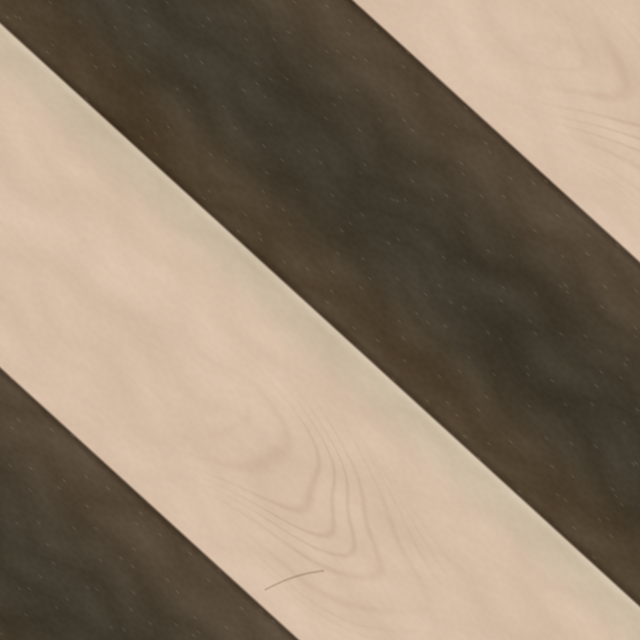
This texture is drawn by a Shadertoy shader. Its source:

```glsl
// Wide diagonal planks of pale and dark wood, alternating down the canvas.
// A frame along and across the boards drives a triangle-wave distance for the
// edges; layered sines give the grain and cellular noise the soft mottling.

const float SLOPE = 0.912;        // fall of the board edges
const float BOARD_WIDTH = 0.3976; // measured at right angles to the edges
const float FIRST_EDGE = 0.036;   // drop of the central edge at the left side

vec2 hash2(vec2 p) {
    p = vec2(dot(p, vec2(127.1, 311.7)), dot(p, vec2(269.5, 183.3)));
    return fract(sin(p) * 43758.55);
}

// Distance to the nearest scattered point
float cellular(vec2 p) {
    vec2 cell = floor(p), f = fract(p);
    float nearest = 2.0;
    for (int y = -1; y <= 1; y++)
    for (int x = -1; x <= 1; x++) {
        vec2 offset = vec2(x, y);
        nearest = min(nearest, length(offset + hash2(cell + offset) - f));
    }
    return nearest;
}

// Wavering streaks running along q.x, roughly -1 to 1
float grain(vec2 q, float seed) {
    float sum = 0.0, amp = 0.4, freq = 17.0;
    for (int i = 0; i < 6; i++) {
        float phase = seed * 2.7 + float(i) * 1.9;
        float bend = 1.5 * sin(q.x * freq * 0.17 + phase);
        sum += amp * sin(q.y * freq + bend + phase);
        freq *= 1.87;
        amp *= 0.72;
    }
    return sum;
}

// Fine nested arches where growth rings meet the surface
float archedRings(vec2 q, float t, float seed) {
    float bow = t - 0.57 + 0.04 * sin(q.x * 13.0 + seed);
    float rings = q.x + 3.2 * bow * bow + 0.012 * sin(q.y * 60.0 + q.x * 9.0);
    float line = pow(0.5 + 0.5 * sin(rings * 105.0 + 2.0 * sin(rings * 23.0)), 5.0);
    float patchMask = smoothstep(0.3, 0.0, abs(q.x - 0.24)) * smoothstep(0.38, 0.1, abs(bow));
    return line * patchMask;
}

float segmentDistance(vec2 p, vec2 a, vec2 b) {
    vec2 ab = b - a;
    return length(p - a - ab * clamp(dot(p - a, ab) / dot(ab, ab), 0.0, 1.0));
}

// t runs from 0 at the upper right edge to 1 at the lower left edge
vec3 paleWood(vec2 q, float t, float seed, float mottle, float speck) {
    const vec3 cream = vec3(0.842, 0.743, 0.655);
    const vec3 greyEdge = vec3(0.785, 0.720, 0.625);
    const vec3 rim = vec3(0.865, 0.800, 0.715);
    vec3 col = mix(greyEdge, cream, smoothstep(0.02, 0.24, t));
    col = mix(col, rim, 0.6 * smoothstep(0.035, 0.0, t));
    col += 0.014 * grain(q, seed) * vec3(1.0, 1.05, 1.1);
    col += 0.035 * (0.5 - mottle) + 0.016 * (speck - 0.5);
    return col - 0.045 * archedRings(q, t, seed) * vec3(0.9, 1.0, 1.1);
}

vec3 darkWood(vec2 q, float t, float seed, float mottle, float speck) {
    const vec3 heart = vec3(0.248, 0.224, 0.174);
    const vec3 brown = vec3(0.318, 0.255, 0.182);
    const vec3 worn = vec3(0.335, 0.280, 0.218);
    const vec3 shadow = vec3(0.225, 0.180, 0.130);
    vec3 col = mix(worn, heart, smoothstep(0.04, 0.46, t));
    col = mix(col, brown, 0.85 * smoothstep(0.64, 0.93, t));
    col = mix(col, shadow, 0.7 * smoothstep(0.035, 0.0, min(t, 1.0 - t)));
    col += 0.015 * grain(q * vec2(1.0, 0.9), seed + 4.0);
    return col + 0.055 * (0.5 - mottle) + 0.022 * (speck - 0.5);
}

void mainImage(out vec4 fragColor, in vec2 fragCoord) {
    vec2 uv = fragCoord / iResolution.xy;

    // Board frame: x along the edges, y across them
    vec2 along = normalize(vec2(1.0, -SLOPE));
    vec2 across = vec2(along.y, -along.x);
    vec2 q = vec2(dot(uv, along), dot(uv - vec2(0.0, 1.0 - FIRST_EDGE), across));
    float s = q.y / BOARD_WIDTH;

    // Position within, and number of, the nearest board of each kind
    float paleT = clamp(mod(s + 0.5, 2.0) - 0.5, 0.0, 1.0);
    float darkT = clamp(mod(s + 1.5, 2.0) - 0.5, 0.0, 1.0);
    float paleId = floor((s + 0.5) * 0.5);
    float darkId = floor((s + 1.5) * 0.5);

    // Surface variation shared by both woods
    float mottle = cellular(q * vec2(7.0, 19.0) + 0.3 * sin(q.yx * 31.0));
    float speck = cellular(q * vec2(75.0, 130.0));
    vec3 pale = paleWood(q, paleT, paleId, mottle, speck);
    vec3 dark = darkWood(q, darkT, darkId + 2.0, mottle, speck);

    // Pale flecks on the dark boards, one hairline scratch on the pale one
    float fleck = smoothstep(0.09, 0.02, cellular(q * vec2(14.0, 38.0) + 5.0));
    dark += 0.05 * fleck;
    vec2 bent = uv - vec2(0.0, 0.006 * sin((uv.x - 0.41) * 31.0));
    float scratch = segmentDistance(bent, vec2(0.415, 0.078), vec2(0.505, 0.107));
    pale -= 0.11 * smoothstep(0.0032, 0.0004, scratch);

    // Soft join between the boards
    float edge = (0.5 - abs(mod(s + 0.5, 2.0) - 1.0)) * BOARD_WIDTH;
    float softness = max(0.003, 1.0 / iResolution.y);
    vec3 col = mix(dark, pale, smoothstep(-softness, softness, edge));
    fragColor = vec4(clamp(col, 0.0, 1.0), 1.0);
}
```
